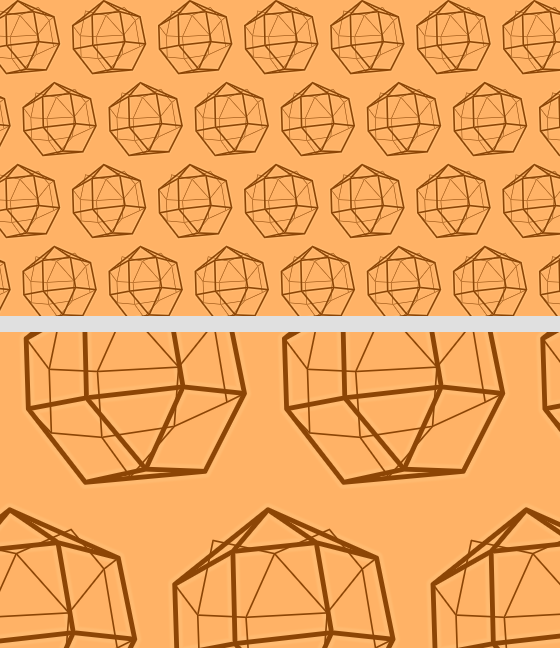
Top, the full canvas; bottom, a detail of the centre.
This pattern is drawn by a Shadertoy shader. Its source:

```glsl
// Staggered rows of wireframe polyhedra on a flat warm ground.
// Each repeat folds into one cell, where distances to the solid's projected
// edges give bold front lines and fine back lines.

const float CANVAS_HEIGHT = 432.0;         // design units down the canvas
const vec2 CELL = vec2(117.7, 112.0);      // spacing of the repeats
const vec2 FIRST_APEX = vec2(24.2, 1.0);
const float ROW_SHIFT = 50.0;              // offset of every second row
const vec2 MARGIN = vec2(52.0, 6.0);       // cell space left of and above the apex
const float FRONT_WIDTH = 2.2;
const float BACK_WIDTH = 0.75;

const vec3 GROUND = vec3(1.00, 0.70, 0.40);
const vec3 GLOW = vec3(1.00, 0.73, 0.44);
const vec3 INK = vec3(0.55, 0.27, 0.02);

// Projected corners, measured right and down from the apex
const vec2 CORNERS[24] = vec2[](
    vec2(0, 0), vec2(-25, 14), vec2(28, 9), vec2(-16, 19),
    vec2(22, 15), vec2(-42.5, 34), vec2(49.5, 22), vec2(-41.5, 66),
    vec2(-15, 61), vec2(29, 56), vec2(57, 59), vec2(-15.5, 99.5),
    vec2(12, 93.5), vec2(39, 94.5), vec2(3, 20), vec2(-10, 49),
    vec2(27, 47), vec2(43, 27), vec2(-8, 79), vec2(25, 74),
    vec2(49, 63), vec2(5, 97), vec2(-32, 48), vec2(-31, 77));

// Corner pairs joined by visible edges
const ivec2 FRONT_EDGES[21] = ivec2[](
    ivec2(0, 5), ivec2(0, 6), ivec2(0, 3), ivec2(0, 4), ivec2(3, 4),
    ivec2(3, 5), ivec2(4, 6), ivec2(5, 7), ivec2(3, 8), ivec2(4, 9),
    ivec2(6, 10), ivec2(7, 8), ivec2(8, 9), ivec2(9, 10), ivec2(7, 11),
    ivec2(8, 12), ivec2(9, 12), ivec2(10, 13), ivec2(11, 12),
    ivec2(12, 13), ivec2(11, 13));

// Corner pairs joined by hidden edges
const ivec2 BACK_EDGES[22] = ivec2[](
    ivec2(1, 14), ivec2(2, 14), ivec2(14, 15), ivec2(14, 16),
    ivec2(16, 17), ivec2(2, 17), ivec2(5, 22), ivec2(22, 15),
    ivec2(15, 16), ivec2(1, 22), ivec2(22, 23), ivec2(15, 18),
    ivec2(16, 19), ivec2(17, 20), ivec2(7, 23), ivec2(23, 18),
    ivec2(18, 19), ivec2(19, 20), ivec2(18, 21), ivec2(19, 21),
    ivec2(20, 10), ivec2(17, 6));

float segmentDistance(vec2 p, vec2 a, vec2 b) {
    vec2 pa = p - a, ba = b - a;
    return length(pa - ba * clamp(dot(pa, ba) / dot(ba, ba), 0.0, 1.0));
}

float edgeDistance(vec2 p, ivec2 edge) {
    return segmentDistance(p, CORNERS[edge.x], CORNERS[edge.y]);
}

// Share of a pixel covered by a line, also valid for lines under one pixel
float lineCoverage(float d, float width, float pixel) {
    float low = max(d - 0.5 * pixel, -0.5 * width);
    float high = min(d + 0.5 * pixel, 0.5 * width);
    return clamp((high - low) / pixel, 0.0, 1.0);
}

// Position relative to the apex of the solid in this cell
vec2 staggeredCell(vec2 p) {
    vec2 q = p - FIRST_APEX + MARGIN;
    float row = floor(q.y / CELL.y);
    q.x -= ROW_SHIFT * mod(row, 2.0);
    return mod(q, CELL) - MARGIN;
}

void mainImage(out vec4 fragColor, in vec2 fragCoord) {
    float pixel = CANVAS_HEIGHT / iResolution.y;
    vec2 p = vec2(fragCoord.x, iResolution.y - fragCoord.y) * pixel;
    vec2 local = staggeredCell(p);

    float front = 1e3, back = 1e3;
    for (int i = 0; i < FRONT_EDGES.length(); i++)
        front = min(front, edgeDistance(local, FRONT_EDGES[i]));
    for (int i = 0; i < BACK_EDGES.length(); i++)
        back = min(back, edgeDistance(local, BACK_EDGES[i]));

    // Faint pale rim beside the bold lines, then fine and bold ink
    float rim = 1.0 - smoothstep(2.2, 3.6, front);
    vec3 color = mix(GROUND, GLOW, rim);
    color = mix(color, INK, lineCoverage(back, BACK_WIDTH, pixel));
    color = mix(color, INK, lineCoverage(front, FRONT_WIDTH, pixel));
    fragColor = vec4(color, 1.0);
}
```
